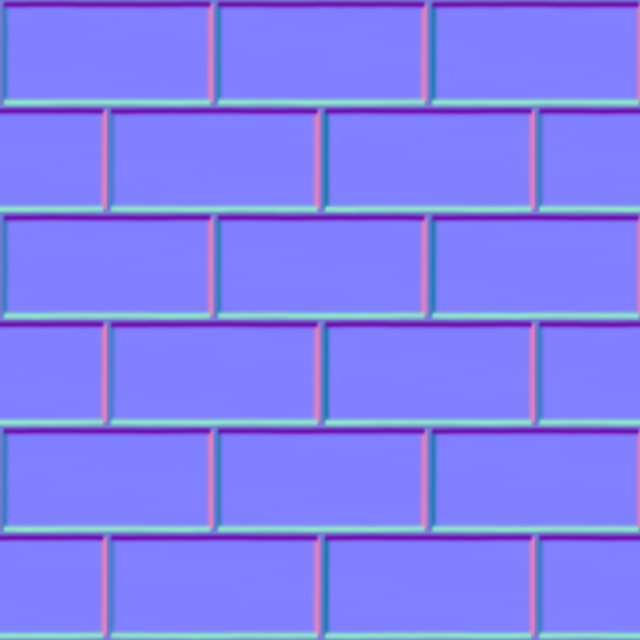
Give the GLSL for this texture map, as a Shadertoy shader.

```glsl
// Layout, measured in brick rows
const float ROWS = 6.0;
const float BRICK_LENGTH = 2.008;

// Bevels: distance of each line from the brick cell edge, and its soft width
const float TOP_INSET = 0.042;
const float BOTTOM_INSET = 0.041;
const float LEFT_INSET = 0.046;
const float RIGHT_INSET_MIN = 0.022;
const float RIGHT_INSET_MAX = 0.042;
const float TOP_WIDTH = 0.029;
const float BOTTOM_WIDTH = 0.032;
const float LEFT_WIDTH = 0.029;
const float RIGHT_WIDTH = 0.032;

// Wear
const float WOBBLE = 0.003;
const float FACE_RIPPLE = 0.004;

// Colours of the encoded surface directions
const vec3 FACE = vec3(0.505, 0.500, 0.995);
const vec3 GROOVE = vec3(0.460, 0.490, 0.840);
const vec3 TOP_BEVEL = vec3(0.440, 0.060, 0.680);
const vec3 BOTTOM_BEVEL = vec3(0.550, 0.920, 0.770);
const vec3 LEFT_BEVEL = vec3(0.120, 0.480, 0.680);
const vec3 RIGHT_BEVEL = vec3(0.880, 0.500, 0.750);

// Soft line centred at the given inset, never thinner than a pixel
float bevelLine(float edgeDistance, float inset, float width, float pixel) {
    float t = (edgeDistance - inset) / max(width, pixel);
    return exp(-t * t);
}

// Smooth irregularity from layered sines, roughly -1 to 1
float ripple(vec2 p) {
    return 0.5 * sin(p.x * 4.3 + p.y * 2.1)
         + 0.3 * sin(p.x * 9.7 - p.y * 5.3 + 1.7)
         + 0.2 * sin(p.x * 21.1 + p.y * 13.7 + 0.6);
}

// Depth of a vertical joint, varying slowly across the wall
float jointDepth(float x) {
    return 0.5 + 0.5 * cos(7.854 * (x / ROWS - 0.56));
}

void mainImage(out vec4 fragColor, in vec2 fragCoord) {
    vec2 p = fragCoord / iResolution.xy * ROWS;
    float pixel = ROWS / min(iResolution.x, iResolution.y);

    // Running bond: alternate rows shift by half a brick
    float row = floor(p.y);
    float shift = mod(row, 2.0) < 0.5 ? 0.5 * BRICK_LENGTH : 0.0;
    float column = floor((p.x - shift) / BRICK_LENGTH);
    float brickStart = column * BRICK_LENGTH + shift;

    // Distances to the four sides of the brick cell
    float left = p.x - brickStart;
    float right = BRICK_LENGTH - left;
    float bottom = p.y - row;
    float top = 1.0 - bottom;
    float sideGap = min(left, right);
    float levelGap = min(bottom, top);

    // Face and recessed joint
    float uneven = ripple(p + row * vec2(3.1, 1.7));
    float faceMask = smoothstep(0.015, 0.065, min(sideGap, levelGap));
    vec3 colour = mix(GROOVE, FACE, faceMask);
    colour += FACE_RIPPLE * faceMask * ripple(p.yx * vec2(2.0, 0.6));

    // Vertical bevels fade where they meet the horizontal joints
    float leftDepth = jointDepth(brickStart);
    float rightDepth = jointDepth(brickStart + BRICK_LENGTH);
    float rightInset = mix(RIGHT_INSET_MIN, RIGHT_INSET_MAX, rightDepth);
    float verticalMask = smoothstep(0.015, 0.065, levelGap);
    float leftLine = bevelLine(left, LEFT_INSET + WOBBLE * uneven, LEFT_WIDTH, pixel);
    float rightLine = bevelLine(right, rightInset - WOBBLE * uneven, RIGHT_WIDTH, pixel);
    colour = mix(colour, LEFT_BEVEL, leftLine * verticalMask * mix(0.5, 1.0, leftDepth));
    colour = mix(colour, RIGHT_BEVEL, rightLine * verticalMask);

    // Horizontal bevels stop at the vertical joints
    float horizontalMask = smoothstep(0.012, 0.060, sideGap);
    float topLine = bevelLine(top, TOP_INSET + WOBBLE * uneven, TOP_WIDTH, pixel);
    float bottomLine = bevelLine(bottom, BOTTOM_INSET - WOBBLE * uneven, BOTTOM_WIDTH, pixel);
    colour = mix(colour, TOP_BEVEL, topLine * horizontalMask);
    colour = mix(colour, BOTTOM_BEVEL, bottomLine * horizontalMask * (0.95 + 0.05 * uneven));

    fragColor = vec4(clamp(colour, 0.0, 1.0), 1.0);
}
```
